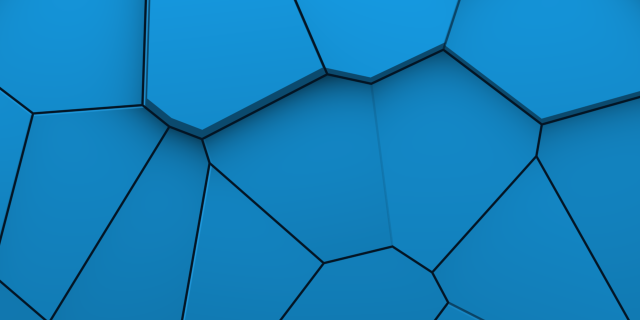
Reproduce this background procedurally as a WebGL 1 fragment shader.

```glsl
precision highp float;

uniform vec2 u_resolution;

#define CELL_SIZE 0.52
#define JITTER 0.84
#define ORIGIN vec2(3.12, 0.21)
#define SEAM_WIDTH 0.0036
#define WALL_WIDTH 0.024
#define SHADOW_LENGTH 0.055
#define SHADOW_DEPTH 0.5
#define RIM_WIDTH 0.005
#define BASE_HUE vec3(0.14, 1.0, 1.465)
#define WALL_COLOR vec3(0.045, 0.29, 0.43)
#define SEAM_COLOR vec3(0.01, 0.08, 0.14)
#define RIM_COLOR vec3(0.15, 0.64, 0.92)

vec2 hash2(vec2 cell) {
  vec3 q = fract(cell.xyx * vec3(0.1031, 0.1030, 0.0973));
  q += dot(q, q.yzx + 33.33);
  return fract((q.xx + q.yz) * q.zy);
}

// Centre of a slab, in canvas heights
vec2 slabSite(vec2 cell) {
  return (cell + 0.5 + JITTER * (hash2(cell) - 0.5)) * CELL_SIZE - ORIGIN;
}

// Slabs near the top stand out, the others are almost level
float slabHeight(vec2 cell, vec2 site) {
  float random = hash2(cell + 41.0).x;
  return 0.16 * random + smoothstep(0.95, 1.3, 0.9 * site.y + 0.6 * random);
}

// Coverage of a band that starts at distance zero
float band(float dist, float width, float blur) {
  return 1.0 - smoothstep(width - blur, width + blur, dist);
}

vec3 slabColor(vec2 p, float blur) {
  // Find the slab under the point
  vec2 home = floor((p + ORIGIN) / CELL_SIZE);
  vec2 cell = home;
  vec2 site = p;
  float nearest = 1e3;
  for (int j = -1; j <= 1; j++) {
    for (int i = -1; i <= 1; i++) {
      vec2 candidate = home + vec2(float(i), float(j));
      vec2 center = slabSite(candidate);
      float dist = distance(center, p);
      if (dist < nearest) {
        nearest = dist;
        cell = candidate;
        site = center;
      }
    }
  }

  float height = slabHeight(cell, site);
  float light = 1.0;
  float seam = 0.0;
  float wall = 0.0;
  float rim = 0.0;

  // Gather seams, walls, rims and shadows from the surrounding slabs
  for (int j = -2; j <= 2; j++) {
    for (int i = -2; i <= 2; i++) {
      if (i == 0 && j == 0) continue;
      vec2 other = cell + vec2(float(i), float(j));
      vec2 otherSite = slabSite(other);
      vec2 normal = normalize(otherSite - site);
      float dist = dot(0.5 * (site + otherSite) - p, normal);
      float rise = slabHeight(other, otherSite) - height;
      float drop = max(-rise, 0.0);

      float seamStrength = smoothstep(0.02, 0.22, hash2(cell + other + 17.0).x);
      seamStrength = max(seamStrength, smoothstep(0.2, 0.5, abs(rise)));
      seam = max(seam, seamStrength * band(dist, SEAM_WIDTH, blur));

      float wallFacing = clamp(0.45 - 0.65 * normal.y, 0.0, 1.0);
      float wallWidth = WALL_WIDTH * min(drop, 1.0) * wallFacing;
      wall = max(wall, smoothstep(0.1, 0.3, drop) * band(dist, SEAM_WIDTH + wallWidth, blur));

      float lit = smoothstep(0.1, 0.6, dot(normal, vec2(-0.5, 0.86)));
      rim = max(rim, lit * smoothstep(0.02, 0.1, drop) * band(dist, SEAM_WIDTH + RIM_WIDTH, blur));

      float shadowFacing = clamp(0.45 + 0.6 * normal.y, 0.0, 1.0);
      float shadow = clamp(rise, 0.0, 1.0) * shadowFacing * exp(-max(dist, 0.0) / SHADOW_LENGTH);
      light *= 1.0 - SHADOW_DEPTH * shadow;
    }
  }

  // Gentle slope of light over the canvas and over each slab
  vec2 tilt = hash2(cell + 73.0) - 0.5;
  float shade = 0.478 + 0.1 * p.y + 0.012 * min(height, 1.0);
  shade += 0.02 * tilt.x + 0.06 * dot(p - site, tilt);

  vec3 color = BASE_HUE * shade * light;
  color = mix(color, WALL_COLOR, wall);
  color = mix(color, RIM_COLOR, 0.8 * rim);
  return mix(color, SEAM_COLOR, seam);
}

void main() {
  // Average four samples so that slab borders stay smooth
  vec3 color = vec3(0.0);
  for (int j = 0; j < 2; j++) {
    for (int i = 0; i < 2; i++) {
      vec2 offset = 0.5 * vec2(float(i), float(j)) - 0.25;
      color += slabColor((gl_FragCoord.xy + offset) / u_resolution.y, 0.5 / u_resolution.y);
    }
  }
  gl_FragColor = vec4(0.25 * color, 1.0);
}
```
